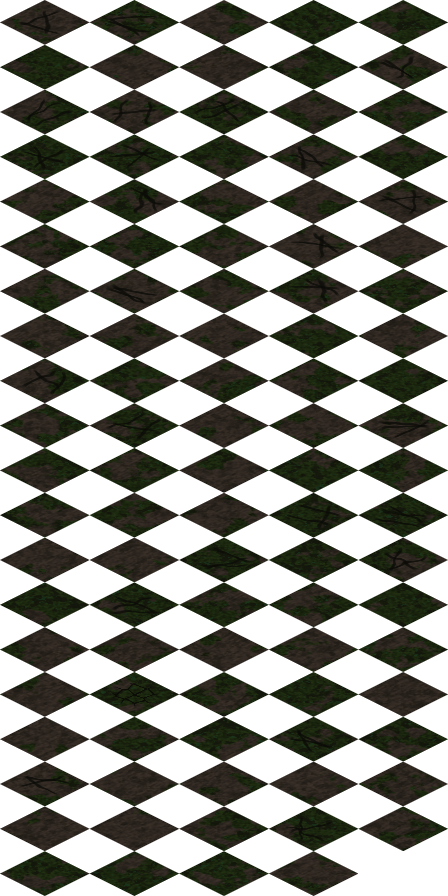
This pattern is drawn by a WebGL 1 fragment shader. Its source:

```glsl
precision highp float;

uniform vec2 u_resolution;

const vec2 GRID = vec2(5.0, 20.0);
const vec3 PAPER = vec3(1.0);
const vec3 SOIL = vec3(0.185, 0.155, 0.13);
const vec3 MOSS = vec3(0.105, 0.15, 0.055);
const vec3 SHADE = vec3(0.065, 0.065, 0.04);
const vec3 LEAF = vec3(0.10, 0.22, 0.12);

float hash(vec2 p) {
  vec3 q = fract(vec3(p.xyx) * 0.1031);
  q += dot(q, q.yzx + 33.33);
  return fract((q.x + q.y) * q.z);
}

float noise(vec2 p) {
  vec2 i = floor(p);
  vec2 f = fract(p);
  f = f * f * (3.0 - 2.0 * f);
  float low = mix(hash(i), hash(i + vec2(1.0, 0.0)), f.x);
  float high = mix(hash(i + vec2(0.0, 1.0)), hash(i + 1.0), f.x);
  return mix(low, high, f.y);
}

float fbm(vec2 p) {
  float sum = 0.0;
  float weight = 0.5;
  for (int i = 0; i < 4; i++) {
    sum += weight * noise(p);
    p = p * 2.03 + 17.3;
    weight *= 0.5;
  }
  return sum / 0.9375;
}

// Gap between the two nearest cell centres: small along stone joints
float stoneJoint(vec2 p) {
  vec2 cell = floor(p);
  float nearest = 9.0;
  float second = 9.0;
  for (int y = -1; y <= 1; y++) {
    for (int x = -1; x <= 1; x++) {
      vec2 c = cell + vec2(float(x), float(y));
      vec2 centre = c + 0.2 + 0.6 * vec2(hash(c), hash(c + 51.7));
      float d = length(p - centre);
      second = min(second, max(nearest, d));
      nearest = min(nearest, d);
    }
  }
  return second - nearest;
}

// Thin, slightly bent twig crossing the ground at a given angle
float twig(vec2 p, float angle, float offset, float bend) {
  vec2 along = vec2(cos(angle), sin(angle));
  float across = dot(p, vec2(-along.y, along.x)) - offset;
  across += 0.12 * (bend - 0.5);
  float ends = 1.0 - smoothstep(0.3, 0.42, abs(dot(p, along)));
  return ends * (1.0 - smoothstep(0.012, 0.04, abs(across)));
}

float mossCover(vec2 ground, vec2 seed, float lushness) {
  float patches = fbm(ground * 3.2 + seed);
  float rim = max(abs(ground.x), abs(ground.y));
  float level = patches + 0.32 * (lushness - 0.5) + 0.18 * (rim - 0.33);
  return smoothstep(0.47, 0.57, level);
}

vec3 groundColour(vec2 ground, vec2 tile) {
  vec2 seed = tile * vec2(37.0, 23.0) + 11.0;
  float middle = (tile.y - 9.5) / 3.5;
  float lushness = 0.9 * hash(seed) + 0.28 * exp(-middle * middle);
  float moss = mossCover(ground, seed, lushness);

  // Fine grain, with fibres running through the soil
  float grain = noise(ground * 25.0 + seed * 3.0);
  float fibre = noise(ground * vec2(9.0, 30.0) + seed * 5.0);
  float clump = fbm(ground * 9.0 + seed * 2.0);
  vec3 soil = SOIL * (0.72 + 0.3 * grain + 0.28 * fibre);
  vec3 grass = MOSS * (0.55 + 0.55 * grain + 0.4 * clump);
  vec3 colour = mix(soil, grass, moss);
  float hollow = smoothstep(0.5, 0.7, clump) * (0.35 + 0.4 * moss);
  colour = mix(colour, SHADE, hollow);

  // Bright leaves on the moss
  float leaf = smoothstep(0.8, 0.92, noise(ground * 19.0 + seed * 7.0));
  colour = mix(colour, LEAF, 0.65 * leaf * moss);

  // Occasional twigs
  float bend = noise(ground * 5.0 + seed);
  for (int i = 0; i < 3; i++) {
    vec2 key = seed + float(i) * 7.1;
    float present = step(0.78, hash(seed + 5.3));
    float line = twig(ground, 6.283 * hash(key), 0.5 * hash(key + 3.7) - 0.25, bend);
    colour = mix(colour, SHADE * 0.6, 0.75 * present * line);
  }

  // One tile shows a cluster of stones
  float stony = 1.0 - step(0.5, length(tile - vec2(1.0, 4.0)));
  float joint = 1.0 - smoothstep(0.05, 0.15, stoneJoint(ground * 4.5 + 20.0));
  float cluster = 1.0 - smoothstep(0.3, 0.42, length(ground));
  return mix(colour, SHADE * 0.5, 0.85 * stony * joint * cluster);
}

float diamondMask(vec2 local, vec2 pixel) {
  float edge = abs(local.x) + abs(local.y) - 0.5;
  return clamp(0.5 - edge / length(pixel), 0.0, 1.0);
}

void main() {
  vec2 p = gl_FragCoord.xy / u_resolution * GRID;
  vec2 tile = floor(p);
  vec2 local = fract(p) - 0.5;
  vec2 ground = vec2(local.x + local.y, local.y - local.x);

  // The last place, at the lower right, stays empty
  float empty = step(GRID.x - 1.5, tile.x) * (1.0 - step(0.5, tile.y));
  float mask = diamondMask(local, GRID / u_resolution) * (1.0 - empty);
  gl_FragColor = vec4(mix(PAPER, groundColour(ground, tile), mask), 1.0);
}
```
